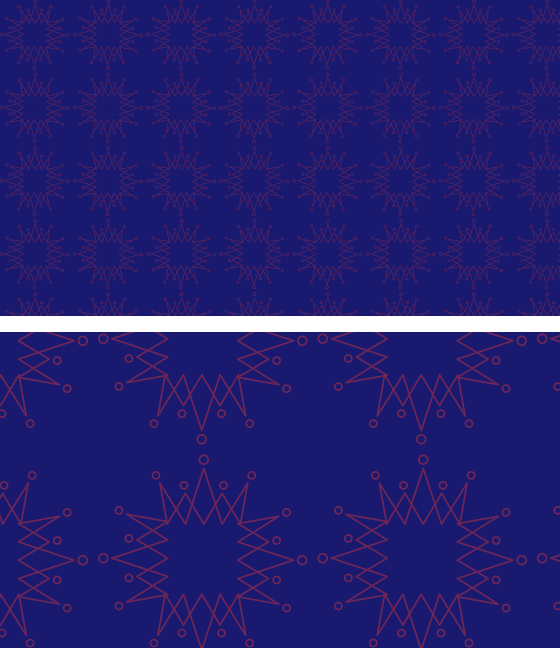
Top: the whole. Bottom: its middle third, enlarged.
Write a Shadertoy shader that draws this pattern.

```glsl
// A square grid of thin starbursts on deep blue. Each burst is four open
// five-pointed crowns, turned by quarter turns, with a small ring over every
// point. Strokes use exact coverage, so hairlines stay even at any size.

const float CANVAS_HEIGHT = 648.0;        // design units down the canvas
const float TILE = 150.0;                 // repeat size in design units
const vec2  CENTER = vec2(71.4, 71.3);    // first burst, from the top left
const float CROWN_SHIFT = 0.7;            // sideways offset of each crown
const float LINE_WIDTH = 1.15;

const vec3 BACKGROUND = vec3(0.098, 0.098, 0.439);
const vec3 STROKE = vec3(0.898, 0.224, 0.208);
const float STROKE_OPACITY = 0.42;

// Crown corners, right half only
const vec2 CORNER = vec2(25.0, 24.0);
const vec2 OUTER_TIP = vec2(30.0, 52.0);
const vec2 VALLEY = vec2(12.5, 24.0);
const vec2 MIDDLE_TIP = vec2(0.0, 62.0);
const vec2 INNER_TIP = vec2(12.5, 45.0);
const vec2 MIDDLE_VALLEY = vec2(0.0, 24.0);

// Rings: center and radius
const vec3 MIDDLE_RING = vec3(0.0, 68.0, 3.0);
const vec3 INNER_RING = vec3(13.5, 50.5, 2.4);
const vec3 OUTER_RING = vec3(32.7, 57.3, 2.4);

float segmentDistance(vec2 p, vec2 a, vec2 b) {
    vec2 pa = p - a, ba = b - a;
    return length(pa - ba * clamp(dot(pa, ba) / dot(ba, ba), 0.0, 1.0));
}

float ringDistance(vec2 p, vec3 ring) {
    return abs(length(p - ring.xy) - ring.z);
}

// Upright crown, mirrored about its own axis
float crownDistance(vec2 p) {
    p.x = abs(p.x - CROWN_SHIFT);
    float d = segmentDistance(p, CORNER, OUTER_TIP);
    d = min(d, segmentDistance(p, OUTER_TIP, VALLEY));
    d = min(d, segmentDistance(p, VALLEY, MIDDLE_TIP));
    d = min(d, segmentDistance(p, CORNER, INNER_TIP));
    d = min(d, segmentDistance(p, INNER_TIP, MIDDLE_VALLEY));
    d = min(d, ringDistance(p, MIDDLE_RING));
    d = min(d, ringDistance(p, INNER_RING));
    return min(d, ringDistance(p, OUTER_RING));
}

float burstDistance(vec2 p) {
    float d = TILE;
    for (int i = 0; i < 4; i++) {
        d = min(d, crownDistance(p));
        p = vec2(-p.y, p.x);
    }
    return d;
}

// Share of a pixel-wide box that the stroke covers
float strokeCoverage(float d, float pixel) {
    float halfLine = 0.5 * LINE_WIDTH, halfPixel = 0.5 * pixel;
    float overlap = min(d + halfPixel, halfLine) - max(d - halfPixel, -halfLine);
    return clamp(overlap / pixel, 0.0, 1.0);
}

void mainImage(out vec4 fragColor, in vec2 fragCoord) {
    float pixel = CANVAS_HEIGHT / iResolution.y;
    vec2 fromTop = vec2(fragCoord.x, iResolution.y - fragCoord.y) * pixel;

    // Repeat the tile around each burst, y pointing up
    vec2 p = mod(fromTop - CENTER + 0.5 * TILE, TILE) - 0.5 * TILE;
    p.y = -p.y;

    float ink = STROKE_OPACITY * strokeCoverage(burstDistance(p), pixel);
    fragColor = vec4(mix(BACKGROUND, STROKE, ink), 1.0);
}
```
